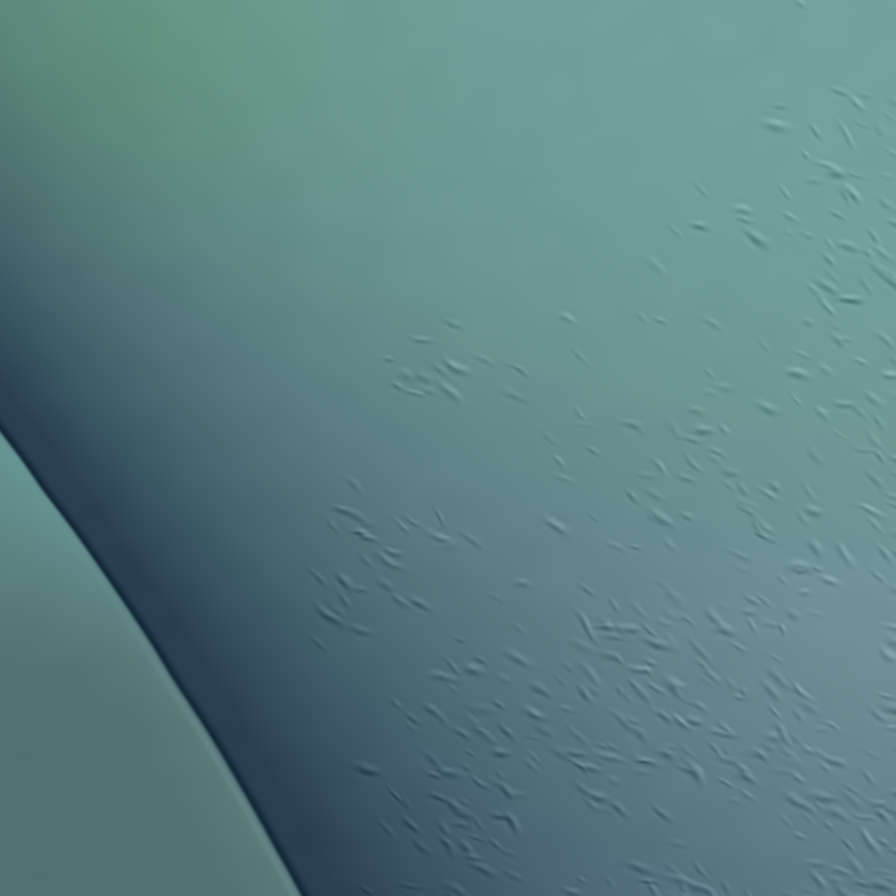
This texture is drawn by a Shadertoy shader. Its source:

```glsl
float hash(vec2 p) {
    vec3 q = fract(vec3(p.xyx) * 0.1031);
    q += dot(q, q.yzx + 33.33);
    return fract((q.x + q.y) * q.z);
}

vec2 gradientAt(vec2 cell) {
    float angle = 6.2832 * hash(cell);
    return vec2(cos(angle), sin(angle));
}

float gradientNoise(vec2 p) {
    vec2 i = floor(p), f = fract(p);
    vec2 u = f * f * f * (f * (f * 6.0 - 15.0) + 10.0);
    vec2 e = vec2(0.0, 1.0);
    float low = mix(dot(gradientAt(i), f),
                    dot(gradientAt(i + e.yx), f - e.yx), u.x);
    float high = mix(dot(gradientAt(i + e), f - e),
                     dot(gradientAt(i + 1.0), f - 1.0), u.x);
    return mix(low, high, u.y);
}

float glow(vec2 p, vec2 center, vec2 radius) {
    vec2 q = (p - center) / radius;
    return exp(-dot(q, q));
}

// Approximate signed distance to the curved seam, positive on the right
float seamDistance(vec2 p) {
    float seamX = 0.336 - 0.649 * p.y + 0.22 * p.y * (0.518 - p.y);
    return (p.x - seamX) * 0.84;
}

// Share of cells carrying a scratch
float scratchDensity(vec2 p) {
    float slope = 0.9 * p.x - 0.8 * p.y;
    float spread = smoothstep(-0.15, 0.85, slope) * smoothstep(0.3, 0.45, p.x);
    float clumps = 0.8 + 2.0 * gradientNoise(p * 9.0 + 4.0);
    float clusters = 0.9 * glow(p, vec2(0.48, 0.59), vec2(0.04, 0.035))
                   + 0.6 * glow(p, vec2(0.53, 0.22), vec2(0.04, 0.06))
                   + 0.7 * glow(p, vec2(0.40, 0.39), vec2(0.035, 0.06))
                   + 0.6 * glow(p, vec2(0.95, 0.78), vec2(0.05, 0.05));
    return spread * max(clumps, 0.0) + clusters;
}

// One embossed stroke: a dark groove between raised flanks
float stroke(vec2 p, float angle, vec2 size, float phase) {
    float c = cos(angle), s = sin(angle);
    vec2 q = vec2(c * p.x + s * p.y, c * p.y - s * p.x) / size;
    return exp(-dot(q, q)) * sin(2.6 * q.y + phase);
}

float scratches(vec2 p, float cells, float seed) {
    vec2 home = floor(p * cells);
    float relief = 0.0;
    for (int y = -1; y <= 1; y++) {
        for (int x = -1; x <= 1; x++) {
            vec2 cell = home + vec2(x, y);
            vec2 key = cell + seed;
            vec2 jitter = vec2(hash(key + 11.3), hash(key + 27.1));
            vec2 center = (cell + jitter) / cells;
            float present = step(hash(key + 41.7), scratchDensity(center));
            float angle = -0.55 + 0.8 * (hash(key + 53.9) - 0.5);
            vec2 size = vec2(mix(0.22, 0.46, hash(key + 67.3)),
                             mix(0.16, 0.22, hash(key + 71.9))) / cells;
            float strength = mix(0.3, 1.0, hash(key + 83.5));
            float phase = mix(-1.0, 0.5, hash(key + 97.1));
            relief += present * strength * stroke(p - center, angle, size, phase);
        }
    }
    return relief;
}

vec3 surfaceColor(vec2 p, float d) {
    vec3 shade = vec3(0.16, 0.25, 0.32);
    vec3 lit = mix(vec3(0.39, 0.50, 0.55), vec3(0.455, 0.635, 0.61),
                   smoothstep(-0.1, 0.8, p.y));
    vec3 color = mix(shade, lit, 1.0 - exp(-4.0 * max(d - 0.035, 0.0)));
    color += vec3(-0.01, 0.01, -0.05) * glow(p, vec2(0.13, 0.94), vec2(0.25, 0.18));
    color += 0.035 * glow(p, vec2(1.0, 0.25), vec2(0.3, 0.22));
    return color;
}

vec3 panelColor(vec2 p, float d) {
    float inside = min(d, 0.0);
    vec3 color = mix(vec3(0.32, 0.44, 0.44), vec3(0.37, 0.54, 0.53),
                     smoothstep(0.2, 0.5, p.y));
    color += vec3(0.04, 0.045, 0.055) * exp(inside / 0.045);
    float rim = (inside + 0.007) / 0.004;
    color += 0.035 * exp(-rim * rim) * smoothstep(0.45, 0.15, p.y);
    return color;
}

void mainImage(out vec4 fragColor, in vec2 fragCoord) {
    vec2 uv = fragCoord / iResolution.xy;
    float d = seamDistance(uv) + 0.002 * gradientNoise(uv * 14.0);

    // Surface with embossed scratches
    vec2 warp = vec2(gradientNoise(uv * 40.0), gradientNoise(uv * 40.0 + 19.0));
    vec2 bent = uv + 0.004 * warp;
    float relief = scratches(bent, 30.0, 3.0) + 0.8 * scratches(bent, 40.0, 120.0);
    vec3 surface = surfaceColor(uv, d) + 0.12 * clamp(relief, -1.2, 1.2);

    // Panel, soft seam and its dark groove
    float edge = 0.002 + 0.7 / iResolution.y;
    vec3 color = mix(panelColor(uv, d), surface, smoothstep(-edge, edge, d));
    float groove = (d - 0.003) / 0.005;
    color -= vec3(0.08, 0.09, 0.09) * exp(-groove * groove);

    // Faint mottling
    color += 0.008 * gradientNoise(uv * vec2(18.0, 24.0));
    fragColor = vec4(clamp(color, 0.0, 1.0), 1.0);
}
```
